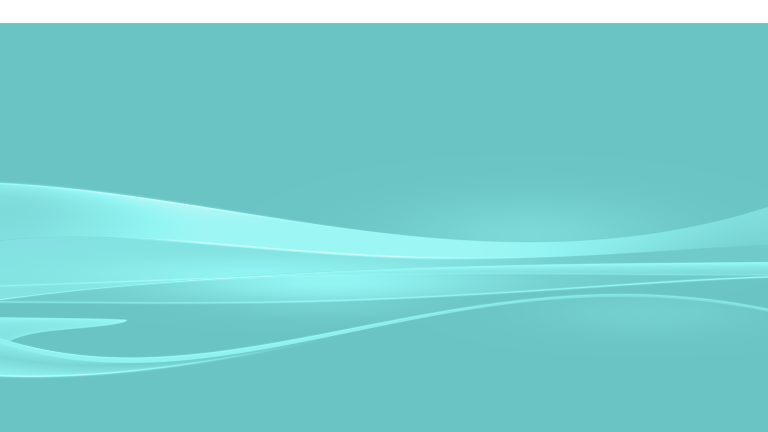
Reproduce this background procedurally as a WebGL 1 fragment shader.

```glsl
precision highp float;
// Flowing translucent ribbons of pale cyan over a flat teal field, under a white bar.
// Each edge is a quartic through five evenly spaced heights; the space between edges
// is filled with light, which a short colour ramp finally turns into teal, cyan and white.

uniform vec2 u_resolution;

// Height at x of the curve through five heights at x = 0, 1/4, 1/2, 3/4, 1.
float curve(float x, float a, float b, float c, float d, float e) {
  float t = 4.0 * x;
  float second = t * (t - 1.0) / 2.0;
  float third = second * (t - 2.0) / 3.0;
  float fourth = third * (t - 3.0) / 4.0;
  return a + t * (b - a) + second * (c - 2.0 * b + a)
       + third * (d - 3.0 * c + 3.0 * b - a)
       + fourth * (e - 4.0 * d + 6.0 * c - 4.0 * b + a);
}

// Smooth coverage of the side where the distance is positive.
float above(float dist) {
  float soft = 0.8 / u_resolution.y;
  return smoothstep(-soft, soft, dist);
}

float between(float y, float low, float high) {
  return above(y - low) * above(high - y);
}

// Thin soft stroke, never narrower than the grid can show.
float stroke(float dist, float width) {
  float w = max(width, 0.6 / u_resolution.y);
  return exp(-dist * dist / (w * w)) * min(1.0, width / w);
}

float glow(vec2 p, vec2 center, vec2 radius) {
  vec2 q = (p - center) / radius;
  return exp(-dot(q, q));
}

void main() {
  vec2 p = gl_FragCoord.xy / u_resolution;
  float x = p.x;
  float y = p.y;

  // Edges, from the top down
  float crest = curve(x, 0.5764, 0.5255, 0.4606, 0.4421, 0.5208);
  float belly = curve(x, 0.4430, 0.4390, 0.4063, 0.4074, 0.4329);
  float streakTop = curve(x, 0.3079, 0.3519, 0.3773, 0.3889, 0.3935);
  float streakLow = curve(x, 0.3056, 0.3495, 0.3657, 0.3657, 0.3634);
  float sideLine = curve(x, 0.3380, 0.3542, 0.3680, 0.3750, 0.3796);
  float thread = curve(x, 0.3009, 0.2986, 0.3079, 0.3333, 0.3588);
  float swoosh = curve(x, 0.2176, 0.1794, 0.2546, 0.3160, 0.2847);
  float keel = curve(x, 0.1296, 0.1586, 0.2431, 0.3287, 0.3634);

  // Haze behind the ribbons
  float light = 0.42 * glow(p, vec2(0.69, 0.455), vec2(0.17, 0.085));
  light += 0.22 * glow(p, vec2(0.84, 0.275), vec2(0.14, 0.05)) * above(swoosh - y);

  // Space under the broad ribbon
  float valley = 0.5 * (1.0 - smoothstep(0.5, 0.85, x)) + 0.12;
  valley += 0.35 * glow(p, vec2(0.33, 0.365), vec2(0.2, 0.035));
  light = mix(light, valley, between(y, streakTop, belly));

  // Glowing pocket between the streak and the thread
  float pocket = 0.12 + 0.9 * glow(p, vec2(0.43, 0.35), vec2(0.22, 0.055));
  light = mix(light, pocket, between(y, thread, streakLow));
  light += 0.28 * glow(p, vec2(0.42, 0.30), vec2(0.14, 0.035))
         * between(y, swoosh, thread);

  // Broad ribbon, dim at the left end and thinning to the right
  float rise = clamp((y - belly) / max(crest - belly, 0.001), 0.0, 1.0);
  float body = mix(0.28, 1.1, smoothstep(0.0, 0.28, x));
  body *= 1.0 - 0.5 * smoothstep(0.6, 1.0, x);
  body += 0.65 * pow(rise, 4.0) * (1.0 - smoothstep(0.05, 0.4, x));
  body += 0.3 * (1.0 - rise) * (1.0 - smoothstep(0.0, 0.3, x));
  body -= 0.25 * (1.0 - rise) * smoothstep(0.7, 1.0, x);
  light = mix(light, body, between(y, belly, crest));
  light += 0.35 * stroke(y - crest, 0.003) * (1.0 - smoothstep(0.2, 0.6, x));
  light += 0.65 * stroke(y - belly, 0.0025)
         * smoothstep(0.12, 0.3, x) * (1.0 - smoothstep(0.5, 0.72, x));

  // Central streak, brightest along its upper edge
  float streak = 0.35 + 0.85 * exp(-max(streakTop - y, 0.0) / 0.014);
  light = mix(light, streak, between(y, streakLow, streakTop));
  light += 0.3 * stroke(y - streakLow, 0.002);
  light += 0.35 * stroke(y - sideLine, 0.002) * (1.0 - smoothstep(0.2, 0.4, x));

  // Thread running across the full width
  light += (0.6 + 0.35 * smoothstep(0.5, 0.9, x)) * stroke(y - thread, 0.0023);

  // Rounded tongue at the lower left
  float back = max((0.1654 - x) / 0.1523, 0.0);
  float tongueTop = 0.2593 + 0.006 * sqrt(back);
  float tongueLow = 0.2593 - 0.03 * sqrt(back) - 0.0185 * pow(back, 6.0);
  float tongue = 0.6 + 0.5 * exp(-abs(tongueTop - y) / 0.012)
               + 0.25 * exp(-abs(y - tongueLow) / 0.006);
  light = mix(light, tongue, between(y, tongueLow, tongueTop) * above(0.1654 - x));

  // Sheet hanging below the swoosh, fading to the right
  float depth = clamp((y - keel) / max(swoosh - keel, 0.001), 0.0, 1.0);
  float sheet = (1.0 - smoothstep(0.0, 0.4, x)) * (0.4 + 0.55 * abs(2.0 * depth - 1.0));
  light = mix(light, sheet, between(y, keel, swoosh) * (1.0 - smoothstep(0.38, 0.45, x)));
  light += 0.75 * stroke(y - keel, 0.0025) * (1.0 - smoothstep(0.2, 0.45, x));

  // Swoosh band with a bright upper rim
  float bandLow = swoosh - mix(0.012, 0.006, smoothstep(0.2, 0.7, x));
  float band = mix(0.95, 0.55, smoothstep(0.3, 0.9, x));
  light = mix(light, band, between(y, bandLow, swoosh));
  light += 0.3 * stroke(y - swoosh, 0.002) * smoothstep(0.01, 0.05, x);

  // Colour ramp and top bar
  vec3 color = mix(vec3(0.42, 0.77, 0.77), vec3(0.57, 0.96, 0.95), clamp(light, 0.0, 1.0));
  color = mix(color, vec3(1.0), clamp(light - 1.0, 0.0, 1.0));
  color = mix(color, vec3(1.0), above(y - 0.9468));
  gl_FragColor = vec4(color, 1.0);
}
```
